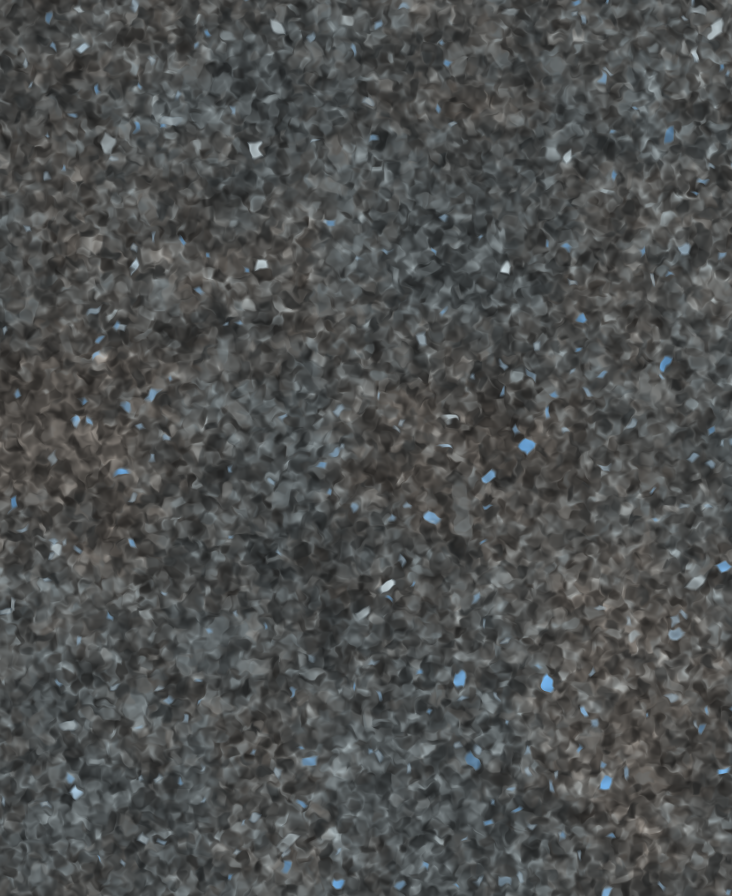
Give the GLSL for this texture, as a Shadertoy shader.

```glsl
// Polished dark granite: packed grey-brown grains, pale flakes and small blue glints.
#define BASE_TONE 0.295
#define CONTRAST 0.28
#define GRAIN_CELL 0.0115
#define CHIP_CELL 0.021
#define FLAKE_CELL 0.052
#define GLINT_CELL 0.047
#define EDGE_SOFTNESS 0.0021
#define WARM_TINT vec3(1.045, 1.0, 0.95)
#define COOL_TINT vec3(0.95, 1.015, 1.035)
#define PALE_GLINT vec3(0.70, 0.75, 0.77)
#define BLUE_GLINT vec3(0.42, 0.66, 0.88)

vec4 hash4(vec2 p) {
    vec4 h = fract(p.xyxy * vec4(0.1031, 0.1030, 0.0973, 0.1099));
    h += dot(h, h.wzxy + 33.33);
    return fract((h.xxyz + h.yzzw) * h.zywx);
}

// Smooth value noise, scaled to zero mean and roughly unit deviation.
float noise(vec2 p) {
    vec2 i = floor(p), f = fract(p);
    f = f * f * (3.0 - 2.0 * f);
    float low = mix(hash4(i).x, hash4(i + vec2(1, 0)).x, f.x);
    float high = mix(hash4(i + vec2(0, 1)).x, hash4(i + vec2(1, 1)).x, f.x);
    return (mix(low, high, f.y) - 0.5) * 4.6;
}

// Scattered skewed shards: premultiplied tone and hue (-1..1), then coverage.
vec3 shards(vec2 p, float cell, float radius, float density, float seed) {
    vec2 g = p / cell, home = floor(g);
    vec3 acc = vec3(0.0);
    for (int y = -1; y <= 1; y++)
    for (int x = -1; x <= 1; x++) {
        vec2 id = home + vec2(x, y);
        vec4 place = hash4(id + seed);
        vec4 form = hash4(id + seed + 57.3);
        if (place.w > density) continue;
        float angle = 6.2832 * place.z;
        float c = cos(angle), s = sin(angle);
        vec2 q = mat2(c, s, -s, c) * (g - id - place.xy);
        q.x += (form.y - 0.5) * q.y;
        float stretch = mix(1.0, 1.5, form.x);
        q *= vec2(1.0 / stretch, stretch);
        float box = max(abs(q.x), abs(q.y));
        float d = mix(length(q), box, 0.6) - radius * mix(0.55, 1.15, form.z);
        float soft = EDGE_SOFTNESS / cell;
        float mask = smoothstep(soft, -soft, d);
        float hue = fract(form.w * 7.0 + form.x) * 2.0 - 1.0;
        acc = mix(acc, vec3(form.w * 2.0 - 1.0, hue, 1.0), mask);
    }
    return acc;
}

void mainImage(out vec4 fragColor, in vec2 fragCoord) {
    vec2 p = fragCoord / iResolution.y + 1.7;

    // Ragged outlines from a small warp
    vec2 warp = vec2(noise(p * 120.0), noise(p * 120.0 + 31.0));
    vec2 w = p + 0.0013 * warp;

    // Packed grains in two sizes, with fine mottling inside
    float tone = 0.35 * noise(w * 75.0);
    vec3 grain = shards(w, GRAIN_CELL, 0.58, 1.0, 3.0);
    tone = mix(tone, 0.0, 0.75 * grain.z) + 1.55 * grain.x;
    vec3 chip = shards(w, CHIP_CELL, 0.40, 0.7, 19.0);
    tone = mix(tone, 0.0, 0.5 * chip.z) + 0.9 * chip.x;
    tone += 0.36 * noise(w * 175.0) + 0.38 * noise(w * 85.0 + 9.0);
    tone += 0.15 * noise(p * 16.0) + 0.12 * noise(p * 4.0);

    // Occasional larger pale flakes
    vec3 flake = shards(w, FLAKE_CELL, 0.22, 0.24, 41.0);
    tone = mix(tone, 1.55 + 0.5 * flake.x, 0.6 * flake.z);

    // Warm and cool mineral patches
    float cool = 0.5 + 0.24 * noise(p * 5.0 + 13.0) + 0.12 * noise(p * 24.0);
    cool += 0.28 * grain.y + 0.15 * chip.y + 0.2 * flake.y;
    cool += 0.12 * max(tone, 0.0);
    vec3 color = BASE_TONE * exp(CONTRAST * tone)
               * mix(WARM_TINT, COOL_TINT, clamp(cool, 0.0, 1.0));

    // Reflective glints, broken up by the mottling
    vec3 glint = shards(w + 0.0008 * warp.yx, GLINT_CELL, 0.15, 0.17, 73.0);
    float blue = smoothstep(-0.5, 0.9, glint.y);
    vec3 shine = mix(PALE_GLINT, BLUE_GLINT, blue);
    shine *= 0.93 + 0.12 * glint.x + 0.08 * noise(w * 130.0);
    color = mix(color, shine, glint.z * (0.78 + 0.15 * glint.x));

    // Pinpoint sparkle
    vec3 spark = shards(w, GLINT_CELL * 0.55, 0.13, 0.16, 97.0);
    color = mix(color, mix(PALE_GLINT, BLUE_GLINT, 0.5 + 0.5 * spark.y), 0.6 * spark.z);

    fragColor = vec4(clamp(color, 0.0, 1.0), 1.0);
}
```
